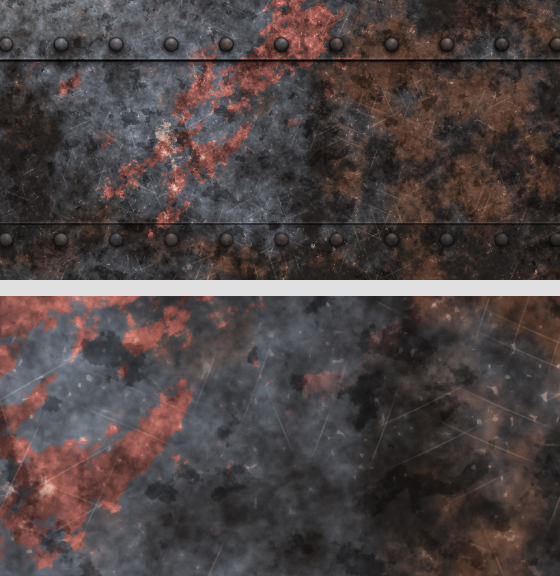
Top: the whole. Bottom: its middle third, enlarged.
This texture is drawn by a Shadertoy shader. Its source:

```glsl
#define RIVET_PITCH 0.1968
#define RIVET_START 0.021
#define RIVET_RADIUS 0.026
#define TOP_ROW 0.841
#define BOTTOM_ROW 0.143
#define TOP_SEAM 0.784
#define BOTTOM_SEAM 0.203
#define STEEL vec3(0.37, 0.39, 0.425)
#define SOOT vec3(0.145, 0.13, 0.125)
#define RUST vec3(0.44, 0.28, 0.20)
#define PAINT vec3(0.58, 0.31, 0.27)
#define CHIP vec3(0.72, 0.61, 0.56)

float hash(vec2 p) {
    vec3 q = fract(p.xyx * 0.1031);
    q += dot(q, q.yzx + 33.33);
    return fract((q.x + q.y) * q.z);
}

// Smooth cellular noise: random cell values blended by distance
float cellNoise(vec2 p) {
    vec2 cell = floor(p), f = fract(p);
    float sum = 0.0, total = 0.0;
    for (int y = -1; y <= 1; y++)
    for (int x = -1; x <= 1; x++) {
        vec2 o = vec2(x, y), id = cell + o;
        vec2 d = o + 0.2 + 0.6 * vec2(hash(id), hash(id + 57.0)) - f;
        float w = max(1.44 - dot(d, d), 0.0);
        w *= w * w;
        sum += w * hash(id + 131.0);
        total += w;
    }
    return sum / total;
}

float fbm(vec2 p) {
    float v = 0.0, a = 0.5;
    for (int i = 0; i < 5; i++) {
        v += a * (cellNoise(p) - 0.5);
        p = mat2(1.6, 1.2, -1.2, 1.6) * p + 17.3;
        a *= 0.62;
    }
    return 0.5 + 1.8 * v;
}

float blob(vec2 p, vec2 center, vec2 size) {
    vec2 d = (p - center) / size;
    return exp(-dot(d, d));
}

// Fine hairlines, one per stretched cell, in several directions
float scratches(vec2 p, float px) {
    float s = 0.0;
    for (int i = 0; i < 4; i++) {
        float a = 0.45 + 0.75 * float(i);
        vec2 q = mat2(cos(a), -sin(a), sin(a), cos(a)) * p + 9.0 * float(i);
        q.y += 0.006 * sin(q.x * 11.0);
        vec2 g = q * vec2(5.0, 18.0), id = floor(g), f = fract(g);
        float d = abs(f.y - 0.2 - 0.6 * hash(id)) / 18.0;
        float ends = smoothstep(0.0, 0.3, f.x) * smoothstep(0.9, 0.4, f.x);
        s += ends * step(0.6, hash(id + 23.0)) * smoothstep(0.0008 + px, 0.0, d);
    }
    return s;
}

// Domed heads in a row, with contact shadow and worn rim
vec3 rivetRow(vec3 col, vec2 p, float row, float fade, float px) {
    float k = (p.x - RIVET_START) / RIVET_PITCH, id = floor(k + 0.5);
    vec2 q = vec2((k - id) * RIVET_PITCH, p.y - row) / RIVET_RADIUS;
    float r = length(q), aa = px / RIVET_RADIUS;
    float wear = hash(vec2(id, row * 50.0));
    float shadow = smoothstep(1.6, 0.7, length(q + vec2(0.05, 0.22)));
    col *= 1.0 - 0.6 * fade * shadow;
    vec3 n = vec3(q, sqrt(max(1.0 - r * r, 0.0)));
    float light = max(dot(n, normalize(vec3(0.15, 0.6, 0.75))), 0.0);
    vec3 metal = mix(SOOT, STEEL, fade * smoothstep(2.0, 0.1, p.x) * 0.55 + 0.25);
    metal = mix(metal, RUST, 0.35 * wear) * (0.85 + 0.4 * fbm(p * 60.0));
    vec3 head = metal * (0.35 + 0.75 * light);
    head += 0.17 * fade * pow(light, 14.0);
    head *= 1.0 - 0.5 * smoothstep(0.75, 1.0, r);
    return mix(col, head, smoothstep(1.0 + aa, 1.0 - aa, r) * (0.55 + 0.45 * fade));
}

void mainImage(out vec4 fragColor, in vec2 fragCoord) {
    vec2 p = fragCoord / iResolution.y;
    float px = 1.0 / iResolution.y;
    float broad = fbm(p * 3.5 + 4.0), mid = fbm(p * 9.0 + 31.0), fine = fbm(p * 38.0);
    vec2 w = p + 0.22 * (vec2(broad, mid) - 0.5);

    // Bare steel against soot
    float bare = 0.46 + 0.45 * blob(w, vec2(0.1, 0.95), vec2(0.6, 0.3));
    bare += 0.34 * blob(w, vec2(0.75, 0.55), vec2(0.42, 0.4));
    bare -= 0.55 * blob(w, vec2(0.1, 0.43), vec2(0.24, 0.2));
    bare -= 0.5 * blob(w, vec2(1.13, 0.48), vec2(0.09, 0.15));
    bare -= 0.24 * smoothstep(0.95, 1.3, w.x) + 0.28 * smoothstep(0.32, 0.08, w.y);
    bare += 0.6 * (broad - 0.5) + 0.55 * (mid - 0.5) + 0.3 * (fine - 0.5);
    vec3 col = mix(SOOT, STEEL, clamp(bare, 0.0, 1.25));
    col += 0.13 * blob(p, vec2(0.1, 1.0), vec2(0.5, 0.25));

    // Brown rust clouds, mostly on the right
    float rust = 0.1 + 0.42 * blob(w, vec2(1.5, 0.5), vec2(0.35, 0.3));
    rust += 0.2 * smoothstep(0.9, 1.3, w.x) + 0.8 * (fbm(p * 7.0 + 70.0) - 0.5);
    col = mix(col, RUST, 0.65 * smoothstep(0.2, 0.9, rust + 0.35 * (fine - 0.5)));

    // Flaking red paint along a rising diagonal
    vec2 along = mat2(0.73, -0.68, 0.68, 0.73) * (p - vec2(0.8, 0.62));
    float band = exp(-pow(along.y / 0.16, 2.0)) * smoothstep(0.7, 0.4, abs(along.x));
    band = max(band, blob(p, vec2(0.2, 0.73), vec2(0.07, 0.06)));
    float flake = fbm(along * vec2(6.0, 13.0) + 12.0) + 0.35 * (fine - 0.5) + 0.32 * band;
    float paint = smoothstep(0.80, 0.93, flake) * smoothstep(0.05, 0.35, band);
    col = mix(col, PAINT * (0.65 + 0.6 * fine), 0.8 * paint);
    float pale = blob(w, vec2(0.67, 0.5), vec2(0.1, 0.05)) + blob(w, vec2(0.6, 0.25), vec2(0.1, 0.03));
    col = mix(col, CHIP, 0.75 * smoothstep(0.75, 1.05, pale * 0.55 + fine * 0.75));

    // Grain, pits, specks and scratches
    float grain = cellNoise(p * 150.0);
    col *= 0.76 + 0.25 * fine + 0.25 * grain;
    col *= 1.0 - 0.35 * smoothstep(0.68, 0.9, fbm(p * 24.0 + 90.0));
    col += vec3(0.22, 0.18, 0.15) * smoothstep(0.85, 0.97, grain) * mid;
    col += vec3(0.10, 0.09, 0.08) * scratches(p, px) * smoothstep(0.3, 0.7, mid);

    // Overlapping plate edges
    float top = p.y - TOP_SEAM, low = p.y - BOTTOM_SEAM;
    col *= 1.0 - 0.55 * step(top, 0.0) * exp(top / 0.022);
    col += 0.07 * smoothstep(0.004 + px, 0.0, abs(top - 0.006));
    col *= 1.0 - 0.75 * smoothstep(0.004 + px, 0.001, abs(top));
    col *= 1.0 - 0.3 * step(low, 0.0) * exp(low / 0.015);
    col *= 1.0 - 0.5 * smoothstep(0.003 + px, 0.0, abs(low + 0.003));
    col += 0.09 * smoothstep(0.002 + px, 0.0, abs(low - 0.002));

    col = rivetRow(col, p, TOP_ROW, 1.0, px);
    col = rivetRow(col, p, BOTTOM_ROW, 0.6, px);
    fragColor = vec4(clamp(col, 0.0, 1.0), 1.0);
}
```
